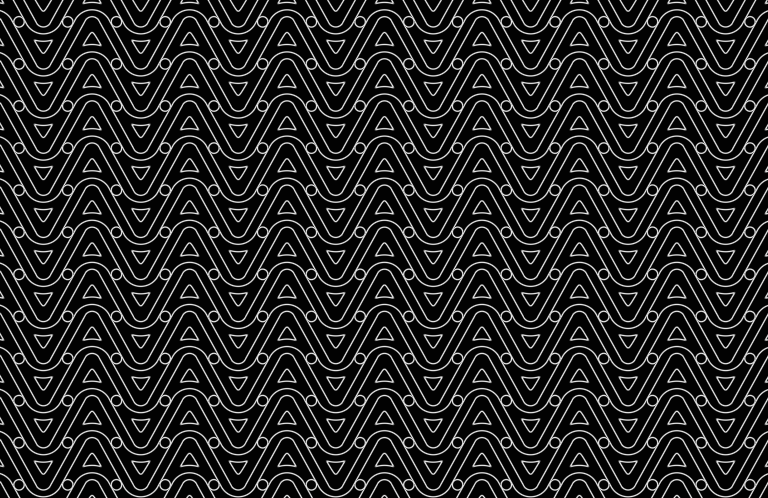
Reproduce this pattern procedurally as a Shadertoy shader.

```glsl
// Thin white outlines on black: parallel rounded zigzags with rings nestled between them and small triangles.

const vec3 BACKGROUND = vec3(0.008);
const vec3 LINE_COLOR = vec3(0.93);

// All lengths are in units of one column (half a zigzag period).
const float COLUMNS = 15.76;
const float ROW_HEIGHT = 0.8637;
const float LINE_WIDTH = 0.026;
const float RING_RADIUS = 0.107;
const float ARM_SLOPE = 1.804;
const float ARM_OFFSET = 0.237;
const float WIDE_RADIUS = 0.394;
const float NARROW_RADIUS = 0.16;
const vec2 ORIGIN = vec2(0.01, 0.343);

// Distance to a zigzag with arc-rounded crests; crest at x = 0, midline at x = 0.5.
float roundedZigzag(vec2 p, float slope, float radius) {
    float x = abs(p.x);
    float cosine = inversesqrt(1.0 + slope * slope);
    float arcEnd = radius * slope * cosine;
    float arcCenter = slope * (0.5 - arcEnd) - radius * cosine;
    float height = slope * (0.5 - x);
    float steepness = slope;
    if (x < arcEnd) {
        float rise = sqrt(radius * radius - x * x);
        height = arcCenter + rise;
        steepness = x / rise;
    }
    return abs(p.y - height) * inversesqrt(1.0 + steepness * steepness);
}

// Signed distance to a soft-cornered triangle with a slightly hollow base.
float softTriangle(vec2 p, float apex, float base, float slope, float corner) {
    float x = sqrt(p.x * p.x + 0.0016);
    float steepness = slope * p.x / x;
    float side = (slope * x + p.y - apex) * inversesqrt(1.0 + steepness * steepness);
    float bottom = base - 0.8 * p.x * p.x - p.y;
    vec2 d = vec2(side, bottom) + corner;
    return length(max(d, 0.0)) + min(max(d.x, d.y), 0.0) - corner;
}

// Mirror every second column so that each one holds an upright crest.
vec2 foldCell(vec2 p, float rowHeight) {
    float column = floor(p.x + 0.5);
    float flip = 1.0 - 2.0 * mod(column, 2.0);
    float below = 0.58;
    float y = mod(p.y * flip + below, rowHeight) - below;
    return vec2(p.x - column, y);
}

float patternDistance(vec2 cell) {
    float ring = length(vec2(abs(cell.x) - 0.5, cell.y)) - RING_RADIUS;
    float triangle = softTriangle(cell, -0.15, -0.465, 1.75, 0.04);

    // The wide crest passes just outside the ring on its way down.
    float lines = roundedZigzag(cell + vec2(0.0, ARM_OFFSET), ARM_SLOPE, WIDE_RADIUS);
    // The narrow crest lies under it; its feet reach into the next row.
    for (int row = 0; row < 2; row++) {
        vec2 q = cell + vec2(0.0, float(row) * ROW_HEIGHT - ARM_OFFSET);
        lines = min(lines, roundedZigzag(q, ARM_SLOPE, NARROW_RADIUS));
    }
    return min(min(abs(ring), abs(triangle)), lines);
}

void mainImage(out vec4 fragColor, in vec2 fragCoord) {
    float pixel = COLUMNS / iResolution.x;
    vec2 p = (fragCoord - 0.5 * iResolution.xy) * pixel - ORIGIN;

    float d = patternDistance(foldCell(p, ROW_HEIGHT)) - 0.5 * LINE_WIDTH;
    float ink = 1.0 - smoothstep(-0.78 * pixel, 0.78 * pixel, d);
    fragColor = vec4(mix(BACKGROUND, LINE_COLOR, ink), 1.0);
}
```
